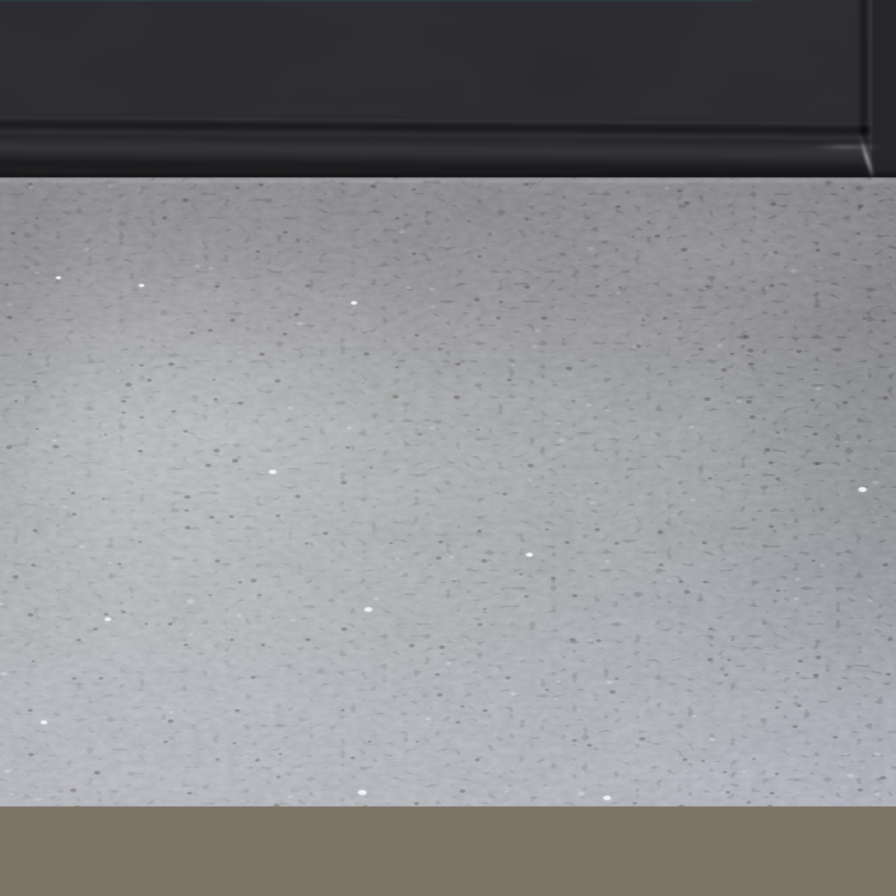
A Shadertoy shader for this texture:

```glsl
// A speckled grey stone worktop below a dark moulded panel, with a flat taupe strip in front.
// Soft light pools shade the stone; stretched gradient noise and hashed cells add its grain,
// chips and glints. The panel is a stack of smooth bands and ridges.

const vec3 TAUPE = vec3(0.49, 0.455, 0.405);
const vec3 PANEL = vec3(0.178, 0.178, 0.194);
const float STRIP_TOP = 0.1;
const float STONE_TOP = 0.802;

float hash(vec2 p) {
    vec3 q = fract(vec3(p.xyx) * 0.1031);
    q += dot(q, q.yzx + 33.33);
    return fract((q.x + q.y) * q.z);
}

vec2 gradientAt(vec2 cell) {
    float angle = 6.2832 * hash(cell);
    return vec2(cos(angle), sin(angle));
}

float gradientNoise(vec2 p) {
    vec2 i = floor(p), f = fract(p);
    vec2 u = f * f * f * (f * (f * 6.0 - 15.0) + 10.0);
    vec2 e = vec2(1.0, 0.0);
    float low = mix(dot(gradientAt(i), f), dot(gradientAt(i + e), f - e), u.x);
    float high = mix(dot(gradientAt(i + e.yx), f - e.yx), dot(gradientAt(i + 1.0), f - 1.0), u.x);
    return mix(low, high, u.y);
}

float fbm(vec2 p) {
    float sum = 0.0, gain = 0.6;
    for (int i = 0; i < 3; i++) {
        sum += gain * gradientNoise(p);
        p = p * 2.03 + 17.3;
        gain *= 0.5;
    }
    return sum;
}

// Soft bell around zero
float bell(float d, float width) {
    return exp(-d * d / (width * width));
}

float pool(vec2 p, vec2 centre, vec2 radius) {
    vec2 d = (p - centre) / radius;
    return exp(-dot(d, d));
}

float step01(float edge, float x, float soft) {
    return smoothstep(edge - soft, edge + soft, x);
}

// One small oval per chosen grid cell
float specks(vec2 p, vec2 grid, float chance, vec2 radius, float seed, float soft) {
    vec2 cell = floor(p * grid);
    vec2 id = cell + seed;
    vec2 jitter = 0.25 + 0.5 * vec2(hash(id + 3.7), hash(id + 9.1));
    vec2 d = p - (cell + jitter) / grid;
    float size = mix(0.6, 1.2, hash(id + 21.0));
    float dist = (length(d / (radius * size)) - 1.0) * min(radius.x, radius.y) * size;
    return step(hash(id), chance) * (1.0 - smoothstep(-soft, soft, dist));
}

vec3 stone(vec2 p, float soft) {
    // Broad light: dim at the back and right, bright at the left and front
    float depth = clamp((STONE_TOP - p.y) / (STONE_TOP - STRIP_TOP), 0.0, 1.0);
    float light = mix(0.555, 0.67, smoothstep(0.0, 0.5, depth));
    light += 0.045 * smoothstep(0.5, 1.0, depth);
    light += 0.055 * pool(p, vec2(0.2, 0.57), vec2(0.25, 0.18));
    light += 0.03 * pool(p, vec2(0.18, 0.34), vec2(0.28, 0.22));
    light += 0.03 * pool(p, vec2(0.85, 0.73), vec2(0.16, 0.06));
    light -= 0.085 * pool(p, vec2(1.03, 0.5), vec2(0.22, 0.28));
    light -= 0.025 * pool(p, vec2(0.0, 0.56), vec2(0.07, 0.2));
    float blue = 0.4 * smoothstep(0.35, 1.0, depth) + 0.45 * smoothstep(0.45, 1.0, p.x) * depth;
    vec3 tint = mix(vec3(0.995, 1.005, 1.015), vec3(0.985, 0.99, 1.055), blue);
    tint = mix(vec3(1.0, 0.99, 1.02), tint, smoothstep(0.0, 0.4, depth));

    // Mottling and fine sideways grain
    float grain = 0.022 * fbm(p * vec2(12.0, 26.0));
    grain += 0.055 * fbm(p * vec2(75.0, 145.0) + 41.0);
    float fleck = smoothstep(0.22, 0.55, gradientNoise(p * vec2(85.0, 150.0) + 7.0));
    light += grain - 0.075 * fleck * mix(0.7, 1.1, p.x);
    vec3 color = light * tint;

    // Dark chips and bright glints
    float chips = specks(p, vec2(40.0, 55.0), 0.16, vec2(0.0028, 0.0018), 5.0, soft);
    float pale = specks(p + 0.007, vec2(34.0, 46.0), 0.09, vec2(0.003, 0.0018), 80.0, soft);
    float glints = specks(p, vec2(11.0, 14.0), 0.07, vec2(0.0042, 0.0026), 140.0, soft);
    color = mix(color, color * vec3(0.70, 0.69, 0.68), 0.7 * chips);
    color += 0.07 * pale;
    color = mix(color, vec3(0.94, 0.95, 0.97), glints);
    return color + 0.05 * bell(p.y - STONE_TOP + 0.004, 0.0025);
}

vec3 panel(vec2 p, float soft) {
    // Flat face, with a moulding that sags slightly to the right
    float y = p.y + 0.007 * p.x;
    float face = step01(0.872, y, 0.003);
    float shade = mix(0.135, 1.0, face);
    vec3 color = mix(vec3(0.14, 0.14, 0.15), PANEL, shade);
    color += 0.012 * face * fbm(p * vec2(4.0, 9.0));
    color += 0.045 * bell(y - 0.869, 0.0025);
    color -= 0.035 * bell(y - 0.861, 0.004);
    color += 0.035 * bell(y - 0.853, 0.003);
    color += 0.055 * bell(y - 0.836, 0.009);
    color -= 0.035 * bell(y - 0.817, 0.007);
    color += 0.008 * gradientNoise(vec2(p.x * 9.0, y * 160.0)) * (1.0 - face);

    // Upright post, its groove, and the worn corner
    float post = step01(0.972, p.x, 0.002);
    color = mix(color, vec3(0.148, 0.148, 0.16), post);
    color -= 0.065 * bell(p.x - 0.964, 0.005) * step01(0.845, p.y, 0.01);
    color += 0.04 * bell(p.x - 0.972, 0.0025);
    float scuff = bell(p.x - 0.968 + 0.3 * (p.y - 0.822), 0.003);
    color += 0.32 * scuff * bell(p.y - 0.822, 0.017);
    color += 0.14 * pool(p, vec2(0.945, 0.836), vec2(0.025, 0.003));

    // Thin cool top edge and contact shadow
    color += vec3(0.0, 0.055, 0.06) * step01(0.998, p.y, soft) * (1.0 - step01(0.84, p.x, 0.01));
    return color * (1.0 - 0.45 * bell(p.y - STONE_TOP, 0.006));
}

void mainImage(out vec4 fragColor, in vec2 fragCoord) {
    vec2 p = fragCoord / iResolution.xy;
    float soft = max(0.0012, 0.75 / iResolution.y);
    vec3 color = mix(stone(p, soft), panel(p, soft), step01(STONE_TOP, p.y, soft));
    color = mix(TAUPE, color, step01(STRIP_TOP, p.y, soft));
    fragColor = vec4(clamp(color, 0.0, 1.0), 1.0);
}
```
